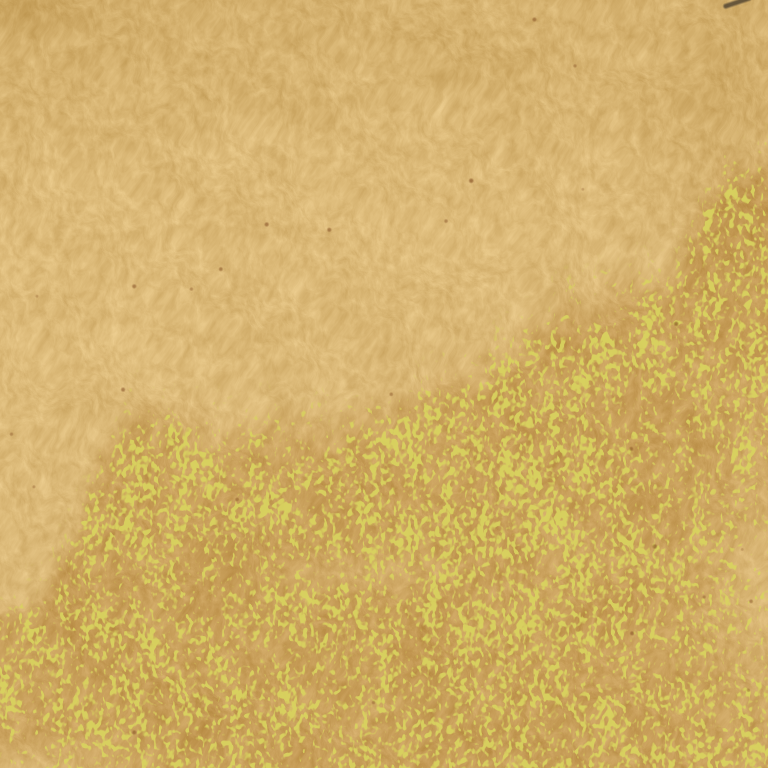
Give the GLSL for this texture, as a Shadertoy shader.

```glsl
#define PAPER vec3(0.862, 0.728, 0.472)
#define OCHRE vec3(0.775, 0.610, 0.338)
#define CHALK vec3(0.850, 0.830, 0.370)
#define SPECK vec3(0.520, 0.310, 0.140)
#define INK vec3(0.300, 0.250, 0.180)
#define FIBRE_CONTRAST 0.10
#define GRAIN_SCALE vec2(142.0, 104.0)
#define CLUSTER_SCALE vec2(30.0, 15.0)
#define CHALK_THRESHOLD 0.12
#define SPECK_CELLS 15.0

vec2 hash2(vec2 p) {
    vec3 q = fract(p.xyx * vec3(0.1031, 0.1030, 0.0973));
    q += dot(q, q.yzx + 33.33);
    return fract((q.xx + q.yz) * q.zy);
}

float cornerSlope(vec2 cell, vec2 offset) {
    float angle = 6.2832 * hash2(cell + 57.0).x;
    return dot(vec2(cos(angle), sin(angle)), offset);
}

float gradientNoise(vec2 p) {
    vec2 i = floor(p), f = fract(p);
    vec2 u = f * f * f * (f * (f * 6.0 - 15.0) + 10.0);
    vec2 e = vec2(1.0, 0.0);
    float low = mix(cornerSlope(i, f), cornerSlope(i + e.xy, f - e.xy), u.x);
    float high = mix(cornerSlope(i + e.yx, f - e.yx), cornerSlope(i + e.xx, f - e.xx), u.x);
    return mix(low, high, u.y);
}

// Octaves are rotated to hide the lattice
float fbm(vec2 p) {
    float sum = 0.0, amplitude = 0.6;
    for (int octave = 0; octave < 4; octave++) {
        p = mat2(1.6, 1.2, -1.2, 1.6) * p + 7.3;
        sum += amplitude * gradientNoise(p * 0.5);
        amplitude *= 0.55;
    }
    return sum;
}

// Soft elliptical spot, one at its centre
float blob(vec2 p, vec2 centre, vec2 radius) {
    vec2 d = (p - centre) / radius;
    return exp(-dot(d, d));
}

// Upper edge of the rubbed area
float rubbedEdge(float x) {
    return 0.215 + 0.235 * smoothstep(0.03, 0.19, x)
                 + 0.025 * blob(vec2(x, 0.0), vec2(0.14, 0.0), vec2(0.07, 1.0))
                 + 0.185 * smoothstep(0.43, 0.86, x)
                 + 0.155 * smoothstep(0.85, 0.96, x);
}

vec3 paperColour(vec2 p) {
    float mottling = fbm(p * 9.0);
    float fibres = fbm(p * vec2(84.0, 60.0) + 3.0 * mottling);
    float flecks = fbm(p * vec2(36.0, 25.0) + 11.0);
    float shade = FIBRE_CONTRAST * (1.1 * fibres + 0.6 * flecks) + 0.04 * mottling;
    shade -= 0.032 * smoothstep(0.70, 1.0, p.y);
    shade -= 0.035 * blob(p, vec2(0.0, 1.0), vec2(0.16, 0.10));
    shade -= 0.030 * blob(p, vec2(0.97, 0.82), vec2(0.13, 0.14));
    return PAPER + shade * vec3(0.85, 1.0, 1.15);
}

// Small dark inclusions, one at most per cell
float specks(vec2 p) {
    vec2 cell = floor(p * SPECK_CELLS);
    vec2 traits = hash2(cell + 19.0);
    vec2 d = fract(p * SPECK_CELLS) - mix(vec2(0.2), vec2(0.8), hash2(cell + 83.0));
    float radius = mix(0.025, 0.045, traits.y);
    return step(0.88, traits.x) * mix(0.2, 0.65, traits.y)
         * (1.0 - smoothstep(0.3 * radius, 1.5 * radius, length(d)));
}

float segmentDistance(vec2 p, vec2 a, vec2 b) {
    vec2 ab = b - a;
    return length(p - a - ab * clamp(dot(p - a, ab) / dot(ab, ab), 0.0, 1.0));
}

void mainImage(out vec4 fragColor, in vec2 fragCoord) {
    vec2 p = fragCoord / iResolution.xy;
    vec3 colour = paperColour(p);

    // Rubbed area, with patches where the paper stays bare
    float depth = rubbedEdge(p.x) - p.y + 0.05 * fbm(p * vec2(20.0, 14.0) + 5.0);
    float bare = blob(p, vec2(1.01, 0.23), vec2(0.09, 0.17));
    bare = max(bare, blob(p, vec2(0.03, -0.01), vec2(0.12, 0.045)));
    bare = max(bare, 0.65 * blob(p, vec2(0.47, 0.255), vec2(0.09, 0.022)));
    float rubbed = smoothstep(-0.035, 0.055, depth) * (1.0 - 0.9 * bare);
    float stain = 0.92 + 0.4 * fbm(p * 11.0 + 41.0);
    colour = mix(colour, colour + OCHRE - PAPER, rubbed * stain);

    // Broken chalk grain, gathered in upright clusters
    vec2 g = mat2(0.93, 0.37, -0.37, 0.93) * (p * GRAIN_SCALE);
    g += 0.5 * gradientNoise(g * 0.4 + 9.0);
    float grain = gradientNoise(g + 3.0) + 0.5 * gradientNoise(g.yx * 1.7 + 60.0);
    vec2 lean = vec2(p.x + 0.12 * p.y, p.y - 0.12 * p.x);
    float cluster = gradientNoise(lean * CLUSTER_SCALE + 23.0)
                  + 0.5 * gradientNoise(lean * CLUSTER_SCALE * 2.1 + 71.0);
    float density = 0.10 * blob(p, vec2(0.65, 0.37), vec2(0.15, 0.16))
                  + 0.07 * blob(p, vec2(0.18, 0.36), vec2(0.10, 0.10))
                  - 0.15 * blob(p, vec2(0.26, 0.23), vec2(0.10, 0.05))
                  - 0.12 * blob(p, vec2(0.45, 0.08), vec2(0.06, 0.07))
                  - 0.12 * blob(p, vec2(0.86, 0.41), vec2(0.09, 0.08))
                  - 0.25 * bare;
    float cover = grain + 0.45 * cluster + density - CHALK_THRESHOLD
                - 0.40 * (1.0 - smoothstep(-0.03, 0.05, depth));
    float chalk = smoothstep(-0.17, 0.27, cover) * smoothstep(-0.06, 0.01, depth);
    colour = mix(colour, CHALK, 0.92 * chalk);

    // Inclusions and the ink stroke at the top right
    colour = mix(colour, SPECK, specks(p));
    float stroke = segmentDistance(p, vec2(0.945, 0.992), vec2(0.975, 1.002));
    colour = mix(colour, INK, 0.8 * (1.0 - smoothstep(0.001, 0.005, stroke)));

    fragColor = vec4(clamp(colour, 0.0, 1.0), 1.0);
}
```
